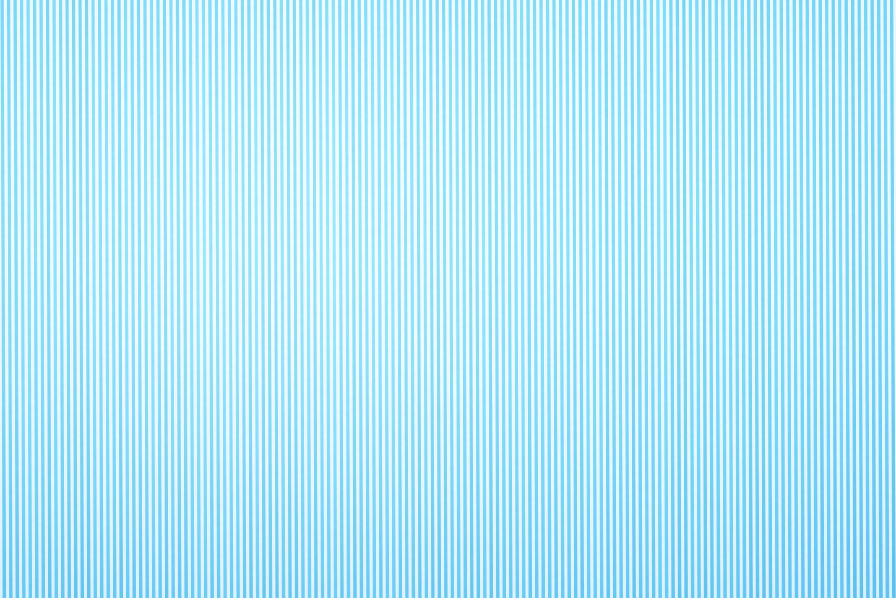
A Shadertoy shader for this pattern:

```glsl
const float STRIPE_COUNT = 138.0;
const float STRIPE_FILL = 0.49;
const float STRIPE_LEAN = 0.35;
const float EDGE_SOFTNESS = 0.14;

float hash11(float p) {
    p = fract(p * 0.1031);
    p *= p + 33.33;
    return fract(p * (p + p));
}

float hash21(vec2 p) {
    vec3 q = fract(p.xyx * 0.1031);
    q += dot(q, q.yzx + 33.33);
    return fract((q.x + q.y) * q.z);
}

float valueNoise(vec2 p) {
    vec2 cell = floor(p);
    vec2 f = fract(p);
    f = f * f * (3.0 - 2.0 * f);
    float low = mix(hash21(cell), hash21(cell + vec2(1.0, 0.0)), f.x);
    float high = mix(hash21(cell + vec2(0.0, 1.0)), hash21(cell + 1.0), f.x);
    return mix(low, high, f.y);
}

// Coverage of a centred stripe, filtered over about one pixel
float stripeCoverage(float x, float fill, float pixelWidth) {
    float d = abs(fract(x) - 0.5) - 0.5 * fill;
    return clamp(0.5 - d / max(0.9 * pixelWidth, EDGE_SOFTNESS), 0.0, 1.0);
}

// Shade gathers at the sides and along the bottom
float edgeShade(vec2 uv) {
    float sides = pow(abs(uv.x - 0.44) * 1.75, 2.5);
    float bottom = pow(1.0 - uv.y, 2.5);
    float top = pow(uv.y, 4.0);
    return clamp(0.25 * sides + 0.8 * bottom + 0.2 * top, 0.0, 1.0);
}

// Soft pool of light left of the centre
float lightPool(vec2 uv, vec2 center, vec2 radius) {
    vec2 d = (uv - center) / radius;
    return exp(-dot(d, d));
}

void mainImage(out vec4 fragColor, in vec2 fragCoord) {
    vec2 uv = fragCoord / iResolution.xy;
    float aspect = iResolution.x / iResolution.y;
    float x = uv.x * STRIPE_COUNT + STRIPE_LEAN * (uv.y - 0.5);
    float stripeId = floor(x);

    float shade = edgeShade(uv);
    float light = lightPool(uv, vec2(0.3, 0.55), vec2(0.32, 0.45));

    // Printed width varies a little between stripes and with the light
    float fill = STRIPE_FILL + 0.03 * (hash11(stripeId + 7.0) - 0.5);
    fill += 0.05 * shade - 0.03 * light;
    float ink = stripeCoverage(x, fill, STRIPE_COUNT / iResolution.x);

    // Ink and paper deepen toward the edges
    vec3 inkColor = mix(vec3(0.52, 0.88, 0.97), vec3(0.37, 0.76, 0.94), shade);
    vec3 paperColor = mix(vec3(0.955, 0.99, 1.0), vec3(0.84, 0.94, 0.985), shade);
    inkColor += light * vec3(0.09, 0.03, 0.01);
    inkColor += 0.03 * (hash11(stripeId + 31.0) - 0.5);

    // Faint paper grain
    float grain = valueNoise(uv * vec2(aspect, 1.0) * 170.0) - 0.5;
    vec3 color = mix(paperColor, inkColor, ink) + 0.012 * grain;
    fragColor = vec4(clamp(color, 0.0, 1.0), 1.0);
}
```
